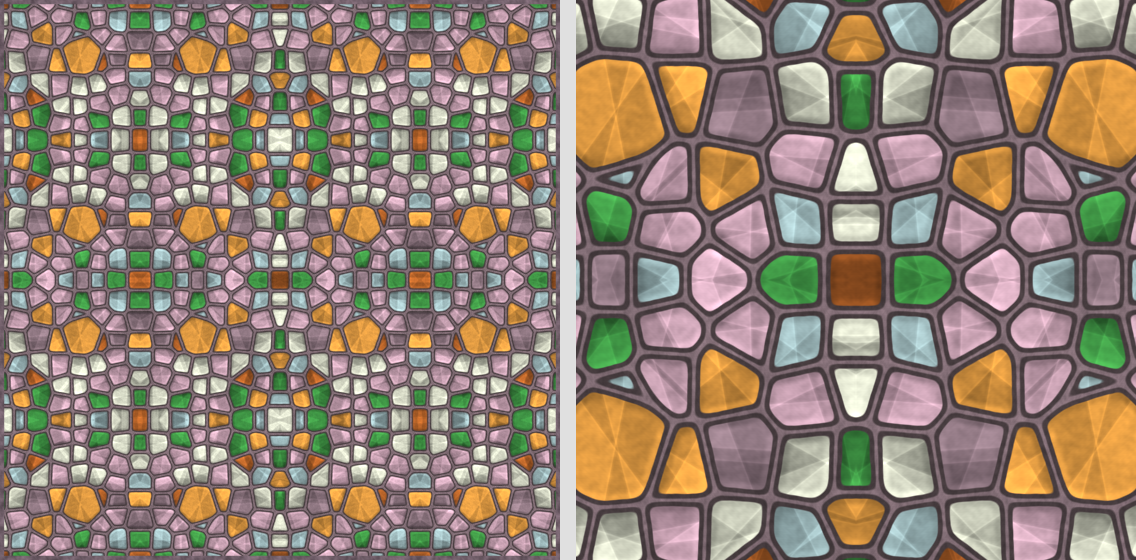
Left: the whole. Right: its middle third, enlarged.
Give the GLSL for this pattern, as a Shadertoy shader.

```glsl
// Mirrored mosaic of faceted stained-glass gems set in ridged dark lead.

const int CELLS = 7;           // gem spacings between two mirror lines

vec2 hash2(vec2 p) {
    return fract(sin(vec2(dot(p, vec2(127.1, 311.7)), dot(p, vec2(269.5, 183.3)))) * 43758.5);
}

// Gem centre in xy, size weight in z; gems on a mirror line stay centred on it.
vec3 gemSeed(ivec2 id) {
    if (id == ivec2(4, 3)) return vec3(4.13, 2.73, 0.75);
    vec2 c = vec2(id);
    vec2 inner = step(0.5, c) * step(c, vec2(float(CELLS) - 0.5));
    float weight = id == ivec2(0, CELLS) ? 0.45 : 0.0;
    return vec3(c + inner * 0.76 * (hash2(c + 3.7) - 0.5), weight);
}

vec3 gemColour(ivec2 id) {
    vec3 pink = vec3(0.73, 0.59, 0.65), blue = vec3(0.58, 0.68, 0.69);
    vec3 cream = vec3(0.77, 0.78, 0.71), mauve = vec3(0.54, 0.45, 0.49);
    vec3 green = vec3(0.23, 0.54, 0.25), amber = vec3(0.84, 0.58, 0.25);
    vec3 rust = vec3(0.66, 0.36, 0.15);

    // Rosettes at the mirror corners
    int whiteRing = id.x + CELLS - id.y;
    int rustRing = CELLS - id.x + id.y;
    if (whiteRing == 0) return cream;
    if (rustRing == 0 || id == ivec2(0) || id == ivec2(CELLS)) return rust;
    if (rustRing == 1) return green;
    if (id == ivec2(CELLS - 1, 1)) return blue;
    if (id.x == 0 || id.y == CELLS) {
        if (whiteRing == 1) return blue;
        if (whiteRing == 2) return green;
        if (whiteRing == 3) return amber;
        if (whiteRing == 6) return cream;
    }
    if (id == ivec2(1, 0) || id == ivec2(CELLS, CELLS - 1)) return green;
    if (id == ivec2(4, 3) || id == ivec2(1, 6)) return amber;
    if (id == ivec2(2, 5)) return rust;
    if (id == ivec2(3, 4)) return pink;

    // Scattered glass elsewhere
    float pick = hash2(vec2(id) + 11.3).x;
    if (pick < 0.29) return pink;
    if (pick < 0.47) return blue;
    if (pick < 0.70) return cream;
    if (pick < 0.82) return mauve;
    if (pick < 0.92) return green;
    return pick < 0.97 ? amber : rust;
}

// Layered sines for mottled grain, roughly -1 to 1
float grain(vec2 p) {
    float sum = 0.0, amp = 0.5;
    for (int i = 0; i < 4; i++) {
        p = mat2(0.8, -0.6, 0.6, 0.8) * p * 1.7 + 1.3;
        sum += amp * sin(p.x + 1.5 * sin(p.y)) * sin(p.y + 0.7);
        amp *= 0.7;
    }
    return sum;
}

bool outside(ivec2 id) {
    return min(id.x, id.y) < 0 || max(id.x, id.y) > CELLS;
}

void mainImage(out vec4 fragColor, in vec2 fragCoord) {
    vec2 uv = fragCoord / iResolution.xy;
    float px = 4.0 * float(CELLS) / iResolution.y;
    vec2 q = (1.0 - abs(mod(uv * 4.0, 2.0) - 1.0)) * float(CELLS);
    ivec2 base = ivec2(floor(q + 0.5));

    // Weighted nearest gem
    ivec2 gem = base;
    vec3 seed = vec3(0.0);
    float nearest = 1e3;
    for (int k = 0; k < 25; k++) {
        ivec2 id = base + ivec2(k % 5, k / 5) - 2;
        if (outside(id)) continue;
        vec3 s = gemSeed(id);
        vec2 r = q - s.xy;
        float d = dot(r, r) - s.z;
        if (d < nearest) { nearest = d; gem = id; seed = s; }
    }

    // Rounded distance to the gem edge, with a blended rim normal
    float total = 0.0;
    vec2 rim = vec2(0.0);
    for (int k = 0; k < 25; k++) {
        ivec2 id = base + ivec2(k % 5, k / 5) - 2;
        if (outside(id) || id == gem) continue;
        vec3 s = gemSeed(id);
        vec2 r = q - s.xy, across = s.xy - seed.xy;
        float gap = (dot(r, r) - s.z - nearest) / (2.0 * length(across));
        float w = exp(-24.0 * gap);
        total += w;
        rim += w * normalize(across);
    }
    float edge = -log(total) / 24.0 + 0.008 * grain(q * 3.0);
    rim /= total;

    // Facets split by random creases, then a lit bevel
    float tone = 1.0;
    vec2 r = q - seed.xy;
    for (int i = 0; i < 3; i++) {
        vec2 h = hash2(vec2(gem) + 5.1 * float(i + 1));
        float a = 6.283 * h.x;
        float side = dot(r, vec2(cos(a), sin(a))) + 0.3 * (h.y - 0.5);
        tone += 0.15 * (smoothstep(-px, px, side) - 0.5);
        tone += 0.06 * (1.0 - smoothstep(0.0, 0.03 + px, abs(side)));
    }
    tone += 0.2 * dot(rim, vec2(-0.5, 0.85)) * (1.0 - smoothstep(0.14, 0.25, edge));
    tone += 0.07 * grain(q * vec2(5.0, 8.0));
    vec3 colour = gemColour(gem) * tone;

    // Dark lead with a paler central ridge
    vec3 lead = mix(vec3(0.51, 0.43, 0.46), vec3(0.27, 0.23, 0.24), smoothstep(0.01, 0.03 + px, edge));
    lead *= 1.0 + 0.12 * grain(q * 9.0);
    colour = mix(lead, colour, smoothstep(0.105 - px, 0.105 + px, edge));

    // Uneven wear across the sheet, and a thin mottled frame
    colour *= 1.0 + 0.05 * grain(uv * 9.0) + 0.05 * grain(uv * 90.0);
    vec2 inset = min(uv, 1.0 - uv);
    float frame = 1.0 - smoothstep(0.006, 0.009, min(inset.x, inset.y));
    colour = mix(colour, vec3(0.44, 0.37, 0.41) * (1.0 + 0.25 * grain(uv * 70.0)), frame);

    fragColor = vec4(clamp(colour, 0.0, 1.0), 1.0);
}
```
